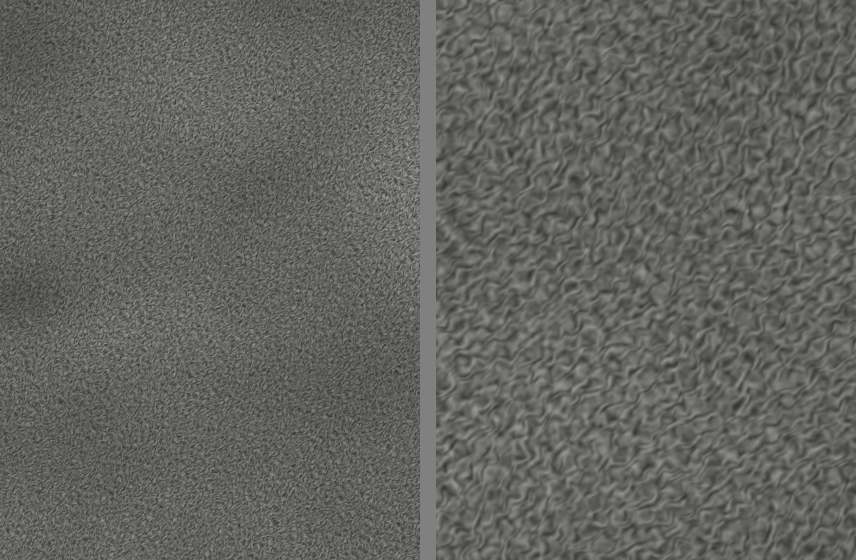
Left: the whole. Right: its middle third, enlarged.
A Shadertoy shader for this texture:

```glsl
// Dark grey satin cloth: fine slanted fibre grain under soft, broad folds of light.

const vec3 CLOTH_TINT = vec3(1.0, 1.0, 0.968);
const float BASE_LEVEL = 0.386;
const float GRAIN_CONTRAST = 0.235;

// Random unit vector for a lattice cell
vec2 cellGradient(vec2 cell) {
    vec3 q = fract(cell.xyx * vec3(0.1031, 0.1030, 0.0973));
    q += dot(q, q.yzx + 33.33);
    float angle = 6.2832 * fract((q.x + q.y) * q.z);
    return vec2(cos(angle), sin(angle));
}

float cornerValue(vec2 cell, vec2 local, vec2 corner) {
    return dot(cellGradient(cell + corner), local - corner);
}

// Gradient noise, roughly -0.7 to 0.7
float gradientNoise(vec2 p) {
    vec2 cell = floor(p), f = fract(p);
    vec2 w = f * f * f * (f * (f * 6.0 - 15.0) + 10.0);
    float low = mix(cornerValue(cell, f, vec2(0, 0)), cornerValue(cell, f, vec2(1, 0)), w.x);
    float high = mix(cornerValue(cell, f, vec2(0, 1)), cornerValue(cell, f, vec2(1, 1)), w.x);
    return mix(low, high, w.y);
}

// Short strokes along one direction; frequency is (along, across)
float fibres(vec2 p, float angle, vec2 frequency) {
    float c = cos(angle), s = sin(angle);
    vec2 q = vec2(c * p.x + s * p.y, c * p.y - s * p.x);
    return gradientNoise(q * frequency + 400.0);
}

// Curly grain whose slant drifts between two directions
float clothGrain(vec2 p) {
    vec2 curl = vec2(gradientNoise(p * 90.0), gradientNoise(p * 90.0 + 157.0));
    vec2 q = p + 0.006 * curl;
    float slant = smoothstep(-0.3, 0.3, gradientNoise(p * 7.0 + 31.0));
    vec2 weight = normalize(vec2(1.0 - slant, slant));
    float strokes = weight.x * fibres(q, 0.62, vec2(105.0, 225.0))
                  + weight.y * fibres(q, 1.0, vec2(110.0, 215.0));
    float specks = fibres(p, 0.3, vec2(195.0));
    return strokes + 0.35 * specks;
}

// Soft elliptical patch of light or shade
float lobe(vec2 uv, vec2 centre, vec2 radius) {
    vec2 d = (uv - centre) / radius;
    return exp(-dot(d, d));
}

// Broad light on the folds
float foldLight(vec2 uv) {
    float sheen = 0.070 * lobe(uv, vec2(1.00, 0.66), vec2(0.16, 0.17))
                + 0.030 * lobe(uv, vec2(0.33, 0.40), vec2(0.30, 0.08))
                + 0.030 * lobe(uv, vec2(0.45, 0.81), vec2(0.26, 0.13));
    float shade = 0.065 * lobe(uv, vec2(0.02, 0.47), vec2(0.15, 0.06))
                + 0.050 * lobe(uv, vec2(0.02, 0.93), vec2(0.16, 0.13))
                + 0.030 * lobe(uv, vec2(0.70, 1.00), vec2(0.30, 0.06))
                + 0.025 * lobe(uv, vec2(0.60, 0.67), vec2(0.22, 0.09))
                + 0.035 * lobe(uv, vec2(0.80, 0.30), vec2(0.24, 0.14))
                + 0.035 * lobe(uv, vec2(0.16, 0.22), vec2(0.18, 0.10));
    return sheen - shade + 0.022 * gradientNoise(uv * vec2(5.0, 7.0) + 11.0);
}

void mainImage(out vec4 fragColor, in vec2 fragCoord) {
    vec2 uv = fragCoord / iResolution.xy;
    vec2 p = fragCoord / iResolution.x;

    // Lit folds show their grain more strongly than shaded ones
    float light = foldLight(uv);
    float contrast = GRAIN_CONTRAST * (1.0 + 4.0 * light);
    float level = BASE_LEVEL + light + contrast * clothGrain(p);

    fragColor = vec4(clamp(level * CLOTH_TINT, 0.0, 1.0), 1.0);
}
```
